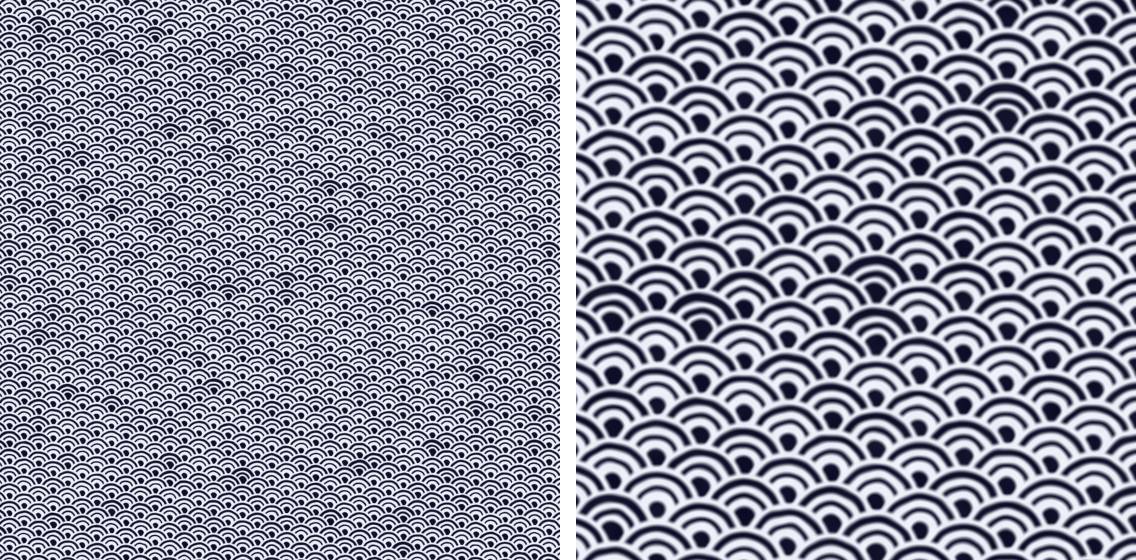
Left, the full canvas; right, a detail of the centre.
Reproduce this pattern procedurally as a Shadertoy shader.

```glsl
float hash(vec2 p) {
    vec3 q = fract(p.xyx * vec3(0.1031, 0.1030, 0.0973));
    q += dot(q, q.yzx + 33.33);
    return fract((q.x + q.y) * q.z);
}

float valueNoise(vec2 p) {
    vec2 i = floor(p), f = fract(p);
    f = f * f * (3.0 - 2.0 * f);
    return mix(mix(hash(i), hash(i + vec2(1, 0)), f.x),
               mix(hash(i + vec2(0, 1)), hash(i + vec2(1, 1)), f.x), f.y);
}

// Soft coverage: 1 where the distance is negative
float fill(float d, float soft) {
    return 1.0 - smoothstep(-soft, soft, d);
}

// Two arcs and a central fan, in a scale of radius 0.5
float scaleInk(float r, float weight, float soft) {
    float outerArc = fill(abs(r - 0.398) - 0.039 * weight, soft);
    float innerArc = fill(abs(r - 0.245) - 0.027 * weight, soft);
    float fan = fill(r - 0.115 * weight, soft);
    return max(outerArc, max(innerArc, fan));
}

void mainImage(out vec4 fragColor, in vec2 fragCoord) {
    const float rowStep = 0.2975;
    const float slope = 0.083;
    float side = min(iResolution.x, iResolution.y);
    vec2 p = fragCoord / side * 19.2 - vec2(0.318, 0.11);
    float soft = max(0.031, 0.7 * 19.2 / side);

    // Uneven printed edges
    float wobble = 0.02 * (valueNoise(p * 7.0 + 50.0) - 0.5);

    // Overlapping rows, falling gently to the right, painted back to front
    float ink = 0.0;
    float baseRow = floor((p.y + slope * p.x) / rowStep);
    for (int i = 2; i >= -2; i--) {
        float row = baseRow + float(i);
        float stagger = 0.5 * mod(row + 1.0, 2.0);
        float column = floor(p.x - stagger + 0.5);
        vec2 id = vec2(column, row) + 100.0;

        float centerX = column + stagger;
        vec2 center = vec2(centerX, row * rowStep - slope * centerX);
        center += 0.02 * (vec2(hash(id + 17.0), hash(id + 43.0)) - 0.5);
        float r = length(p - center);

        // Pressure varies by scale, with a few heavy prints
        float weight = 0.88 + 0.2 * hash(id) + 0.25 * step(0.94, hash(id + 71.0));

        ink = mix(ink, scaleInk(r + wobble, weight, soft), fill(r - 0.5, soft));
    }

    // Slightly worn ink on mottled cloth
    ink *= 0.96 + 0.04 * valueNoise(p * 5.0 + 90.0);
    vec3 cloth = vec3(0.945, 0.955, 0.99) - 0.025 * valueNoise(p * 13.0 + 20.0);
    fragColor = vec4(mix(cloth, vec3(0.035, 0.045, 0.14), ink), 1.0);
}
```
